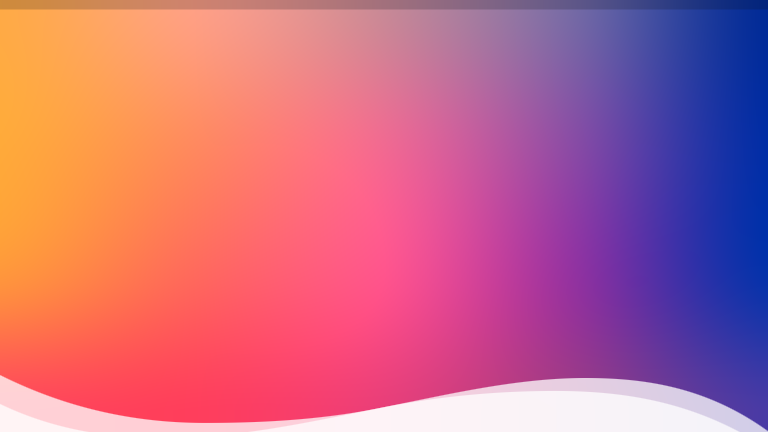
A Shadertoy shader for this background:

```glsl
const vec3 WHITE = vec3(1.0);
const vec3 BAR_SHADE = vec3(0.04, 0.05, 0.08);
const float BAR_BOTTOM = 0.978;

vec3 rgb(float r, float g, float b) {
    return vec3(r, g, b) / 255.0;
}

// Catmull-Rom blend from b to c
vec3 spline(vec3 a, vec3 b, vec3 c, vec3 d, float t) {
    vec3 slopeB = 0.5 * (c - a);
    vec3 slopeC = 0.5 * (d - b);
    float s = t * t * (3.0 - 2.0 * t);
    return mix(b, c, s) + t * (1.0 - t) * ((1.0 - t) * slopeB - t * slopeC);
}

// Smooth horizontal gradient through five evenly spaced colours
vec3 ramp(float x, vec3 stops[5]) {
    float p = clamp(x, 0.0, 1.0) * 4.0;
    int i = min(int(p), 3);
    return spline(stops[max(i - 1, 0)], stops[i], stops[i + 1],
                  stops[min(i + 2, 4)], p - float(i));
}

// Four horizontal gradients blended from bottom to top
vec3 meshGradient(vec2 uv) {
    vec3 rows[4];
    rows[0] = ramp(uv.x, vec3[5](rgb(255., 70., 92.), rgb(255., 62., 92.),
        rgb(232., 62., 120.), rgb(155., 60., 132.), rgb(72., 58., 165.)));
    rows[1] = ramp(uv.x, vec3[5](rgb(255., 150., 60.), rgb(255., 105., 92.),
        rgb(255., 84., 140.), rgb(145., 50., 160.), rgb(5., 50., 170.)));
    rows[2] = ramp(uv.x, vec3[5](rgb(255., 170., 58.), rgb(255., 138., 95.),
        rgb(240., 106., 145.), rgb(135., 75., 165.), rgb(0., 45., 165.)));
    rows[3] = ramp(uv.x, vec3[5](rgb(255., 170., 70.), rgb(255., 160., 132.),
        rgb(200., 137., 150.), rgb(115., 105., 165.), rgb(0., 42., 150.)));
    float p = clamp((uv.y - 0.05) / 0.93, 0.0, 1.0) * 3.0;
    int i = min(int(p), 2);
    return clamp(spline(rows[max(i - 1, 0)], rows[i], rows[i + 1],
                        rows[min(i + 2, 3)], p - float(i)), 0.0, 1.0);
}

// Cubic curve between two knots given as (x, height, slope)
float hermite(float x, vec3 a, vec3 b) {
    float span = b.x - a.x;
    float t = (x - a.x) / span;
    float s = t * t * (3.0 - 2.0 * t);
    return mix(a.y, b.y, s) + span * t * (1.0 - t) * ((1.0 - t) * a.z - t * b.z);
}

// Wave outline: left end, trough, rising crossing, crest, right end
float waveHeight(float x, vec2 left, vec2 trough, vec2 crest, vec2 right) {
    vec3 low = vec3(trough, 0.0);
    vec3 crossing = vec3(0.495, 0.0556, 0.356);
    vec3 high = vec3(crest, 0.0);
    if (x < low.x) return hermite(x, vec3(0.0, left), low);
    if (x < crossing.x) return hermite(x, low, crossing);
    if (x < high.x) return hermite(x, crossing, high);
    return hermite(x, high, vec3(1.0, right));
}

float coverage(float signedDepth) {
    return clamp(0.5 + signedDepth / max(fwidth(signedDepth), 1e-5), 0.0, 1.0);
}

void mainImage(out vec4 fragColor, in vec2 fragCoord) {
    vec2 uv = fragCoord / iResolution.xy;
    vec3 color = meshGradient(uv);

    // Translucent top bar
    color = mix(color, BAR_SHADE, 0.2 * coverage(uv.y - BAR_BOTTOM));

    // Two overlapping translucent waves
    float backWave = waveHeight(uv.x, vec2(0.132, -0.889), vec2(0.267, 0.021),
                                vec2(0.762, 0.125), vec2(0.002, -1.28));
    float frontWave = waveHeight(uv.x, vec2(0.065, -0.853), vec2(0.215, -0.014),
                                 vec2(0.723, 0.095), vec2(-0.039, -1.17));
    color = mix(color, WHITE, 0.75 * coverage(backWave - uv.y));
    color = mix(color, WHITE, 0.76 * coverage(frontWave - uv.y));

    fragColor = vec4(color, 1.0);
}
```
